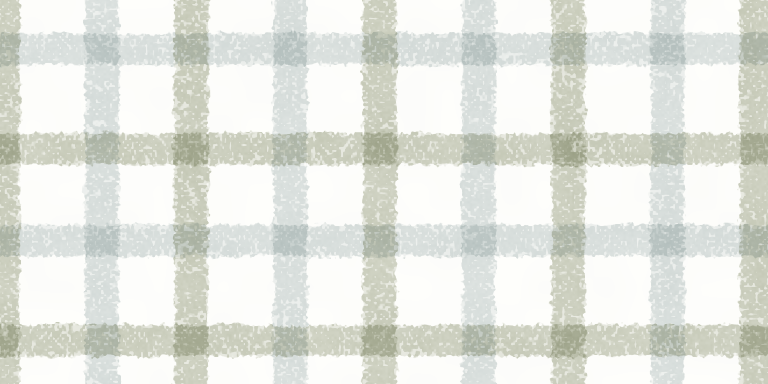
Write a WebGL 2 fragment shader that draws this pattern.

```glsl
#version 300 es
precision highp float;
// Soft gingham plaid: worn sage and misty blue bands, brushed over off-white cloth.

#define PERIOD vec2(0.491, 0.499)        // repeat size, in canvas heights
#define SAGE_CENTER vec2(0.007, 0.113)   // first sage band on each axis
#define MIST_CENTER vec2(0.265, 0.373)   // first blue band on each axis
#define HALF_WIDTH vec2(0.044, 0.041)    // half width of the bands
#define FRAY 0.010                       // raggedness of the band edges
#define GRAIN 150.0                      // speckle cells per canvas height
#define WEAR 0.55                        // paint lost in worn specks
#define CLOTH vec3(0.992, 0.992, 0.982)
#define SAGE vec3(0.795, 0.808, 0.748)
#define MIST vec3(0.848, 0.874, 0.874)

uniform vec2 u_resolution;
out vec4 fragColor;

float hash(vec2 p) {
    vec3 q = fract(vec3(p.xyx) * 0.1031);
    q += dot(q, q.yzx + 33.33);
    return fract((q.x + q.y) * q.z);
}

float valueNoise(vec2 p) {
    vec2 cell = floor(p);
    vec2 f = fract(p);
    f = f * f * (3.0 - 2.0 * f);
    float low = mix(hash(cell), hash(cell + vec2(1.0, 0.0)), f.x);
    float high = mix(hash(cell + vec2(0.0, 1.0)), hash(cell + vec2(1.0, 1.0)), f.x);
    return mix(low, high, f.y);
}

// Distance to the nearest line of a repeating set
float lineDistance(float x, float center, float period) {
    return abs(mod(x - center + 0.5 * period, period) - 0.5 * period);
}

// Paint coverage of one band; across and along are in canvas heights
float bandCoverage(float across, float along, float center, float period,
                   float halfWidth, float seed) {
    vec2 p = vec2(across, along) + seed;
    float fine = valueNoise(p * GRAIN);
    float medium = valueNoise(p * GRAIN * 0.43 + 17.0);
    float broad = valueNoise(p * GRAIN * 0.08 + 41.0);
    float inside = halfWidth - lineDistance(across, center, period);

    // Ragged edge
    float ragged = inside + FRAY * (0.9 * fine + 0.8 * medium + 0.4 * broad - 1.05);
    float softness = max(0.0025, 1.0 / u_resolution.y);
    float coverage = smoothstep(-softness, softness, ragged);

    // Dry brush specks, denser towards the edges
    float edge = 1.0 - smoothstep(0.0, 0.018, inside);
    float speck = valueNoise(p * GRAIN * vec2(0.9, 1.1) + 73.0);
    float worn = smoothstep(0.62, 0.92, speck + 0.20 * edge + 0.16 * (broad - 0.5));
    coverage *= 1.0 - WEAR * worn;
    return coverage * (0.96 + 0.16 * (broad - 0.5) + 0.14 * (fine - 0.5));
}

// Transparent tint of the sage and blue bands along one axis
vec3 bandTint(float across, float along, float sageCenter, float mistCenter,
              float period, float halfWidth, float seed) {
    float sage = bandCoverage(across, along, sageCenter, period, halfWidth, seed);
    float mist = bandCoverage(across, along, mistCenter, period, halfWidth, seed + 5.0);
    return mix(vec3(1.0), SAGE, sage) * mix(vec3(1.0), MIST, mist);
}

void main() {
    vec2 uv = gl_FragCoord.xy / u_resolution.y;

    // Cloth with a faint mottling
    vec3 color = CLOTH + 0.008 * (valueNoise(uv * 12.0) - 0.5);

    // Overlapping bands multiply, so the crossings darken
    color *= bandTint(uv.x, uv.y, SAGE_CENTER.x, MIST_CENTER.x, PERIOD.x, HALF_WIDTH.x, 3.0);
    color *= bandTint(uv.y, uv.x, SAGE_CENTER.y, MIST_CENTER.y, PERIOD.y, HALF_WIDTH.y, 11.0);

    fragColor = vec4(color, 1.0);
}
```
